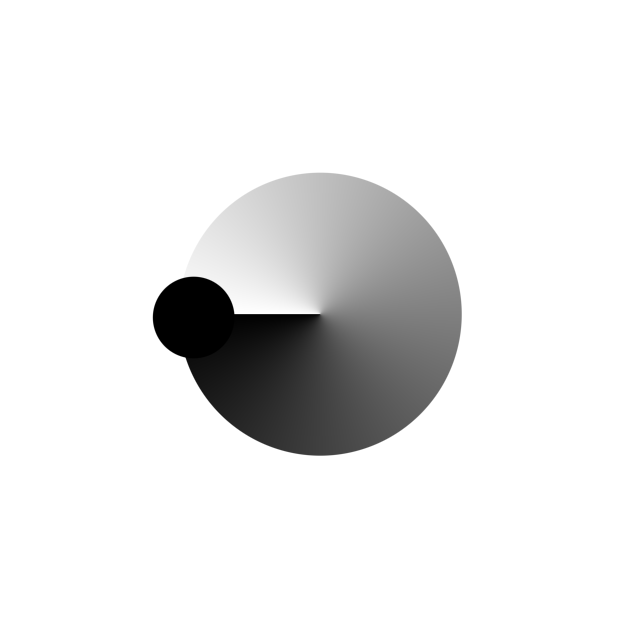
This background is drawn by a Shadertoy shader. Its source:

```glsl
#define DISC_CENTER vec2(0.0004, 0.0013)
#define DISC_RADIUS 0.2246
#define DOT_CENTER vec2(-0.2005, -0.004)
#define DOT_RADIUS 0.0648
#define PAPER vec3(1.0)
#define INK vec3(0.0)
#define TAU 6.28318

// Antialiased coverage of a circle
float circleMask(vec2 p, float radius, float pixel) {
    return 1.0 - smoothstep(-0.75 * pixel, 0.75 * pixel, length(p) - radius);
}

// Angular ramp from ink to paper, with a softened seam on the left
float conicRamp(vec2 p, float pixel) {
    float turn = atan(abs(p.y), -p.x + 1e-6) / TAU;
    float upperSide = smoothstep(-0.6 * pixel, 0.6 * pixel, p.y);
    return mix(turn, 1.0 - turn, upperSide);
}

void mainImage(out vec4 fragColor, in vec2 fragCoord) {
    float pixel = 1.0 / iResolution.y;
    vec2 uv = (fragCoord - 0.5 * iResolution.xy) * pixel;

    // Large conic disc
    vec2 discPos = uv - DISC_CENTER;
    vec3 discColor = mix(INK, PAPER, conicRamp(discPos, pixel));
    vec3 color = mix(PAPER, discColor, circleMask(discPos, DISC_RADIUS, pixel));

    // Small solid dot over the seam
    color = mix(color, INK, circleMask(uv - DOT_CENTER, DOT_RADIUS, pixel));

    fragColor = vec4(color, 1.0);
}
```
